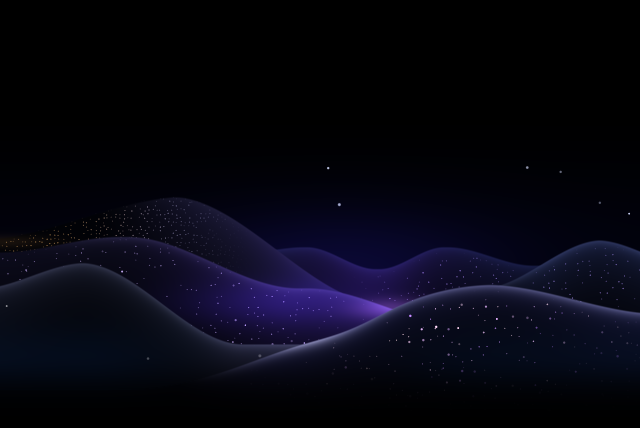
Write a Shadertoy shader that draws this background.

```glsl
// Glowing violet and blue wave hills with scattered sparks under a dark night sky.

// Sine-free hash: cell to three random values
vec3 hash3(vec2 cell) {
    vec3 q = fract(cell.xyx * vec3(.1031, .1030, .0973));
    q += dot(q, q.yxz + 33.33);
    return fract((q.xxy + q.yzz) * q.zyx);
}

// One jittered round spark per grid cell, kept with the given density
float sparks(vec2 p, float grid, float density, float radius) {
    vec2 cell = floor(p * grid);
    vec3 r = hash3(cell + grid);
    float dist = length(p - (cell + .2 + .6 * r.xy) / grid);
    float size = max(radius * (.6 + .4 * r.x), 1.1 / iResolution.y);
    float power = .3 + .7 * fract(r.z * 57.);
    return step(r.z, density) * power * smoothstep(size, size * .25, dist);
}

// Soft round light
float glow(vec2 p, vec2 center, vec2 size) {
    vec2 q = (p - center) / size;
    return exp(-dot(q, q));
}

// Lays a hill over the scene: d is the depth below its ridge
vec3 hill(vec3 scene, float d, vec3 body, vec3 rim, float fade) {
    float depth = max(d, 0.);
    vec3 color = vec3(.003, .006, .022) + body * exp(-depth / fade) + rim * exp(-depth / .011);
    float edge = 1.2 / iResolution.y;
    return mix(scene, color, smoothstep(-edge, edge, d));
}

void mainImage(out vec4 fragColor, in vec2 fragCoord) {
    vec2 p = fragCoord / iResolution.y;
    p.x *= 1.5 * iResolution.y / iResolution.x;
    float x = p.x, y = p.y;

    // Ridge heights
    float farRidge = .41 + .012 * smoothstep(.58, .71, x) - .051 * smoothstep(.72, .88, x)
        + .051 * smoothstep(.89, 1.04, x) - .043 * smoothstep(1.05, 1.25, x);
    float rightRidge = .326 + .112 * smoothstep(1.13, 1.41, x)
        - .06 * smoothstep(1.4, 1.62, x) - max(1.17 - x, 0.);
    float backRidge = .44 + .1 * smoothstep(-.05, .44, x)
        - .25 * smoothstep(.4, .9, x) - .3 * max(x - .8, 0.);
    float midRidge = .41 + .036 * smoothstep(0., .28, x)
        - .12 * smoothstep(.3, .7, x) - .09 * smoothstep(.72, 1.1, x);
    float leftRidge = .325 + .06 * smoothstep(-.05, .2, x) - .19 * smoothstep(.19, .57, x);
    float frontRidge = .09 + .244 * smoothstep(.3, 1.16, x)
        - .02 * glow(p, vec2(.82, y), vec2(.12, 1.)) - .068 * smoothstep(1.14, 1.55, x);

    // Sky with a violet haze over the horizon
    vec3 color = vec3(.003, .006, .045) * smoothstep(.75, .4, y);
    color += vec3(.035, .025, .15) * glow(p, vec2(.8, .38), vec2(.38, .13));
    float skyBand = smoothstep(.68, .6, y) * smoothstep(.35, .45, y);
    color += vec3(.85, .88, 1.) * skyBand * sparks(p, 11., .24, .0055);

    // Far hills
    float violet = glow(p, vec2(.86, .31), vec2(.24, .2));
    color = hill(color, farRidge - y, mix(vec3(.055, .07, .16), vec3(.14, .08, .33), violet),
        vec3(.035, .04, .09), .11);
    color = hill(color, rightRidge - y, vec3(.08, .1, .2) * smoothstep(1.1, 1.3, x),
        vec3(.1, .11, .16), .1);
    float farMask = smoothstep(.8, 1., x) * smoothstep(.005, .03, max(farRidge, rightRidge) - y);
    color += vec3(.6, .48, .8) * farMask
        * (.6 * sparks(p, 75., .3, .0022) + sparks(p, 32., .15, .003));

    // Back left hill, dissolving into golden dust
    float slope = smoothstep(.2, .55, x);
    color = hill(color, backRidge - y, mix(vec3(.1, .09, .19), vec3(.14, .1, .33),
        smoothstep(.5, .8, x)) * slope, vec3(.025) * slope, .17);
    float dust = smoothstep(-.005, .015, backRidge - y) * smoothstep(.6, .3, x);
    color += mix(vec3(.65, .48, .27), vec3(.6, .58, .7), smoothstep(.1, .45, x))
        * dust * .65 * sparks(p, 105., .6, .0022);
    color += vec3(.09, .06, .025) * glow(p, vec2(0., .435), vec2(.12, .015));

    // Middle violet hill
    color = hill(color, midRidge - y, mix(vec3(.045, .04, .09), vec3(.16, .1, .36),
        smoothstep(.2, .85, x)), vec3(.1, .09, .15) * smoothstep(.05, .3, x), .14);
    color += vec3(.06, .03, .19) * glow(p, vec2(.65, .29), vec2(.24, .055));
    float midMask = smoothstep(0., .02, midRidge - y) * smoothstep(.95, .65, x);
    color += vec3(.72, .62, .85) * midMask
        * (.55 * sparks(p, 70., .25, .0023) + sparks(p, 23., .2, .0042));

    // Front left hill
    color = hill(color, leftRidge - y, mix(vec3(.085, .095, .14), vec3(.14, .14, .23),
        smoothstep(.4, .7, x)), vec3(.11, .11, .14), .075);
    float deepBlue = glow(p, vec2(x, .16), vec2(1., .085));
    vec3 seaLight = vec3(.008, .035, .075) * deepBlue * smoothstep(.08, .5, abs(x - .68));
    color += seaLight * step(y, leftRidge);
    color += vec3(.9, .88, .85) * smoothstep(.01, .03, leftRidge - y)
        * smoothstep(.12, .18, y) * sparks(p, 16., .22, .0055);

    // Front right hill with its bright crest
    color += vec3(.24, .14, .3) * glow(p, vec2(.92, .278), vec2(.09, .025));
    float crest = smoothstep(.4, .75, x);
    vec3 crestColor = vec3(.27, .27, .34) + .25 * glow(p, vec2(.73, .2), vec2(.1, .04));
    color = hill(color, frontRidge - y, vec3(.07, .07, .17) * crest, crestColor * crest, .075);
    color += seaLight * .8 * step(y, frontRidge);
    float frontMask = smoothstep(.008, .03, frontRidge - y) * glow(p, vec2(1.08, .25), vec2(.33, .12));
    vec3 tint = mix(vec3(.65, .42, .85), vec3(1., .85, .8), hash3(floor(p * 33.)).x);
    color += tint * frontMask * (.8 * sparks(p, 62., .22, .0025) + 1.3 * sparks(p, 33., .3, .0045));

    // Sink the foreground into shadow
    color *= smoothstep(0., .17, y);
    fragColor = vec4(color, 1.);
}
```
